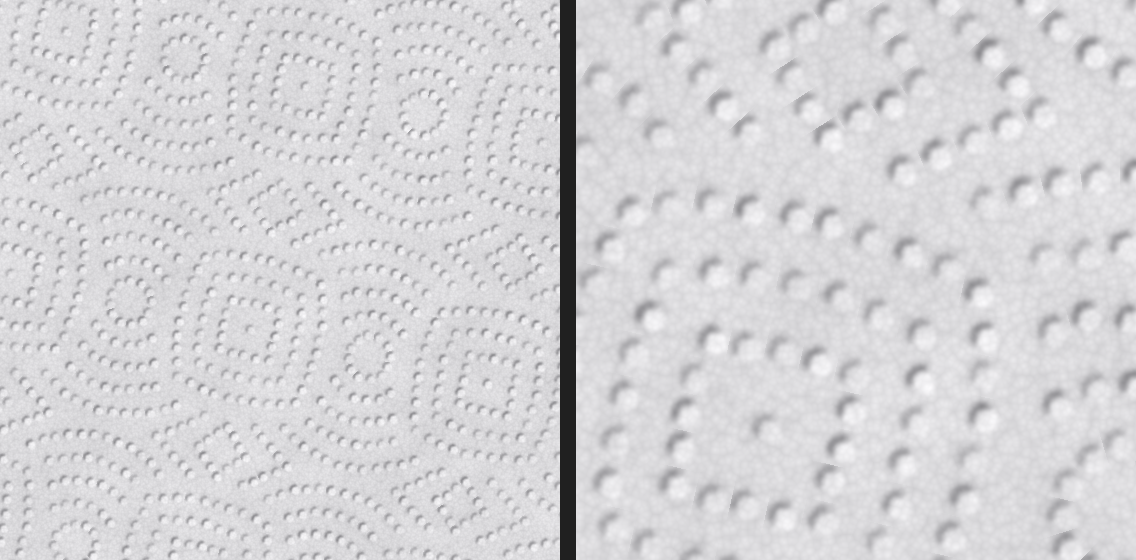
Left, the full canvas; right, a detail of the centre.
Write a Shadertoy shader that draws this texture.

```glsl
// Embossed white paper towel: dotted squares, circles with arcs and diamonds on a tilted lattice.
// Each motif finds its nearest dot by folding and rounding; every dot is shaded as a bright
// disc with a dark crescent. Cellular noise and layered sines give the paper grain.

const vec2 ACROSS = vec2(0.4260, 0.0985);   // lattice steps, y pointing down
const vec2 DOWN = vec2(-0.0977, 0.4336);
const vec2 ORIGIN = vec2(0.544, 0.156);     // centre of one square motif
const vec3 PAPER = vec3(0.857, 0.854, 0.864);
const vec3 TINT = vec3(1.0, 1.0, 0.985);
const vec2 LIGHT = vec2(-0.85, -0.53);      // direction of the dark side, lattice frame
const float DOT_RADIUS = 0.0205;            // lengths below are in lattice cells
const float JITTER = 0.0095;
const float ARC_SPACING = 0.053;
const float CRESCENT = 0.185;               // strengths of shading
const float GLOW = 0.068;
const float HALO = 0.030;
const float GRAIN = 0.105;
const float CLUMPS = 0.030;
const float RIPPLE = 0.006;
const float PI = 3.14159265;

vec2 hash2(vec2 p) {
    vec3 q = fract(vec3(p.xyx) * vec3(0.1031, 0.1030, 0.0973));
    q += dot(q, q.yzx + 33.33);
    return fract((q.xx + q.yz) * q.zy);
}

// Distance to the nearest of one random point per grid square
float cellular(vec2 p) {
    vec2 base = floor(p);
    float nearest = 4.0;
    for (int j = -1; j <= 1; j++)
        for (int i = -1; i <= 1; i++) {
            vec2 cell = base + vec2(i, j);
            vec2 v = cell + hash2(cell + 71.0) - p;
            nearest = min(nearest, dot(v, v));
        }
    return sqrt(nearest);
}

vec2 signs(vec2 p) { return 2.0 * step(0.0, p) - 1.0; }

// Nearest dot on a square ring with bulging sides
vec2 squareDot(vec2 p, float corner, float bulge, float gaps) {
    bool swapped = abs(p.x) > abs(p.y);
    vec2 u = swapped ? p.yx : p;
    float t = 2.0 * clamp(floor((u.x / corner * 0.5 + 0.5) * gaps + 0.5), 0.0, gaps) / gaps - 1.0;
    vec2 d = vec2(corner * t, (corner + bulge * (1.0 - t * t)) * signs(u).y);
    return swapped ? d.yx : d;
}

// Nearest dot on a segment mirrored into all four quadrants
vec2 mirroredDot(vec2 p, vec2 a, vec2 b, float gaps) {
    vec2 side = b - a;
    float t = dot(abs(p) - a, side) / dot(side, side);
    t = clamp(floor(t * gaps + 0.5), 0.0, gaps) / gaps;
    return signs(p) * (a + side * t);
}

// Nearest dot on a pair of arcs, above and below the centre
vec2 arcDot(vec2 p, float radius, float count) {
    float stepAngle = min(ARC_SPACING / radius, PI / 6.0);
    float middle = 0.5 * (count - 1.0);
    float index = floor(atan(p.x, abs(p.y)) / stepAngle + middle + 0.5);
    float angle = (clamp(index, 0.0, count - 1.0) - middle) * stepAngle;
    return radius * vec2(sin(angle), cos(angle) * signs(p).y);
}

// Keeps the shorter offset from a slightly displaced dot; z holds the dot strength
void keepNearest(inout vec3 best, vec2 p, vec2 spot, vec2 cell) {
    vec2 h = hash2(floor(spot * 300.0 + 0.5) + cell * 37.0 + 500.0);
    vec2 v = p - spot - (h - 0.5) * JITTER;
    if (dot(v, v) < dot(best.xy, best.xy)) best = vec3(v, 0.65 + 0.7 * fract(h.x * 7.0 + h.y));
}

vec3 nearestDent(vec2 q) {
    vec3 best = vec3(1.0);
    // Three square rings around a single dot
    vec2 cell = floor(q + 0.5), p = q - cell;
    keepNearest(best, p, vec2(0.0), cell);
    keepNearest(best, p, squareDot(p, 0.100, 0.006, 4.0), cell);
    keepNearest(best, p, squareDot(p, 0.175, 0.024, 6.0), cell);
    keepNearest(best, p, squareDot(p, 0.246, 0.041, 9.0), cell);
    // Circle with stacked arcs, half a cell across
    cell = floor(q - vec2(0.5, 0.0) + 0.5);
    p = q - vec2(0.5, 0.0) - cell;
    float radii[5] = float[5](0.086, 0.170, 0.262, 0.353, 0.449);
    float counts[5] = float[5](6.0, 6.0, 7.0, 8.0, 12.0);
    for (int i = 0; i < 5; i++)
        keepNearest(best, p, arcDot(p, radii[i], counts[i]), cell + 11.0);
    // Diamond between two chevrons, half a cell down
    cell = floor(q - vec2(0.0, 0.5) + 0.5);
    p = q - vec2(0.0, 0.5) - cell;
    keepNearest(best, p, mirroredDot(p, vec2(0.101, 0.0), vec2(0.0, 0.101), 3.0), cell + 23.0);
    keepNearest(best, p, mirroredDot(p, vec2(0.272, 0.0), vec2(0.107, 0.118), 4.0), cell + 23.0);
    return best;
}

// Bright disc, dark crescent on one rim and a soft halo
float dentShade(vec2 v, float strength) {
    float r = length(v);
    float facing = dot(v, LIGHT) / max(r, 0.001);
    float rim = (r - 0.80) / 0.36;
    float crescent = exp(-rim * rim) * smoothstep(-0.15, 0.85, facing);
    float disc = 1.0 - smoothstep(0.45, 1.0, length(v + 0.25 * LIGHT));
    vec2 h = (v - 0.5 * LIGHT) / 1.3;
    return strength * (GLOW * disc - CRESCENT * crescent) - HALO * exp(-dot(h, h));
}

void mainImage(out vec4 fragColor, in vec2 fragCoord) {
    vec2 uv = fragCoord / iResolution.y;
    vec2 p = vec2(uv.x, 1.0 - uv.y);
    vec3 dent = nearestDent(inverse(mat2(ACROSS, DOWN)) * (p - ORIGIN));
    float shade = dentShade(dent.xy / DOT_RADIUS, dent.z);

    // Fibre grain, clumps and soft unevenness
    float grain = 0.55 * cellular(p * 120.0) + 0.45 * cellular(p.yx * 230.0 + 9.0) - 0.46;
    vec2 w = p + 0.02 * sin(p.yx * 23.0);
    float clumps = cellular(w * 24.0 + 3.0) - 0.46;
    float ripple = sin(w.x * 31.0 + w.y * 17.0) + sin(w.y * 43.0 - w.x * 19.0) + sin(w.x * 9.0 + w.y * 5.0);
    fragColor = vec4(PAPER + TINT * (shade - GRAIN * grain - CLUMPS * clumps + RIPPLE * ripple), 1.0);
}
```
